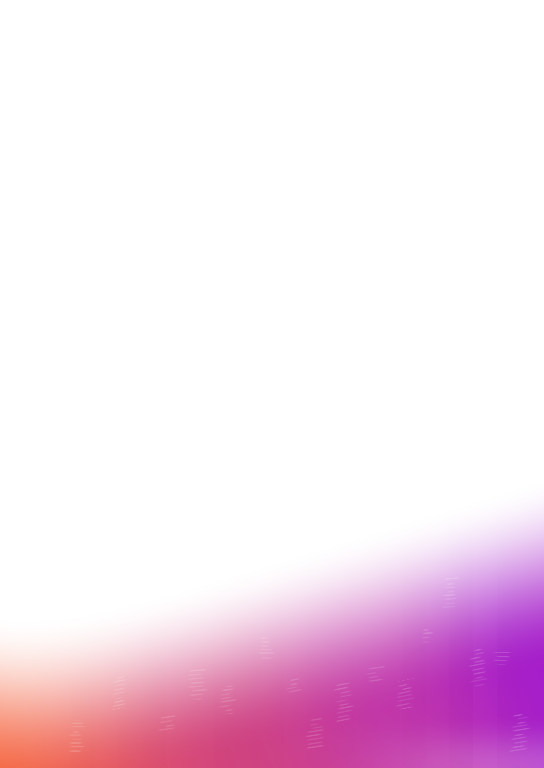
This background is drawn by a WebGL 1 fragment shader. Its source:

```glsl
precision highp float;
// White page with a soft orange to violet glow rising along its lower edge, with faint bands and scratches.
uniform vec2 u_resolution;

float hash(float n) {
  return fract(sin(n * 127.1) * 43758.5453);
}

// Upper limit of the glow: low at the left, climbing to the right
float glowTop(float x) {
  return 0.16 + 0.22 * x + 0.04 * exp(-8.0 * x);
}

vec3 glowColor(float hue) {
  vec3 orange = vec3(0.97, 0.42, 0.27);
  vec3 rose = vec3(0.82, 0.27, 0.50);
  vec3 magenta = vec3(0.75, 0.21, 0.67);
  vec3 violet = vec3(0.65, 0.12, 0.79);
  vec3 color = mix(orange, rose, smoothstep(-0.05, 0.47, hue));
  color = mix(color, magenta, smoothstep(0.4, 0.82, hue));
  return mix(color, violet, smoothstep(0.76, 1.08, hue));
}

// A patch of fine, slightly tilted strokes stacked in rows
float scratchPatch(vec2 q, vec2 halfSize, float seed, float pixel) {
  float spacing = 0.0052;
  float y = q.y - q.x * (0.25 * hash(seed + 60.0) - 0.03);
  float row = floor(y / spacing);
  float rnd = hash(row + seed * 17.3);
  float offset = abs(y - (row + 0.3 + 0.4 * rnd) * spacing);
  float line = 1.0 - smoothstep(0.0002, 0.0002 + pixel, offset);
  float center = (hash(row * 3.1 + seed) - 0.5) * halfSize.x * 0.5;
  float reach = halfSize.x * (0.45 + 0.5 * rnd);
  float along = 1.0 - smoothstep(reach - 0.005, reach + 0.001, abs(q.x - center));
  return line * along * step(abs(y), halfSize.y) * (0.4 + 0.6 * hash(row + seed));
}

void main() {
  vec2 uv = gl_FragCoord.xy / u_resolution;
  float aspect = u_resolution.x / u_resolution.y;
  float pixel = 1.0 / u_resolution.y;

  // Glow and its long fade into white
  float top = glowTop(uv.x);
  float depth = 0.225 + 0.025 * uv.x;
  float cover = 1.0 - smoothstep(top - depth, top, uv.y);
  float hue = uv.x + 0.6 * uv.y * smoothstep(0.0, 0.4, uv.x);
  vec3 color = glowColor(hue);

  // Paler foot at the lower right
  float foot = (1.0 - smoothstep(0.0, 0.07, uv.y)) * smoothstep(0.55, 0.95, uv.x);
  color = mix(color, vec3(1.0), 0.22 * foot);

  // Faint vertical bands
  color += 0.012 * (hash(floor(uv.x * 23.0)) - 0.5);

  // Scattered scratches, denser toward the right and random in height
  float scratches = 0.0;
  for (int i = 0; i < 16; i++) {
    float n = float(i);
    float x = 0.1 + 0.89 * pow((n + 0.6 * hash(n + 2.0)) / 16.0, 0.75);
    float y = mix(0.02, glowTop(x) - 0.1, hash(n * 1.7 + 5.0));
    vec2 halfSize = vec2(0.010 + 0.006 * hash(n + 31.0), 0.006 + 0.022 * hash(n + 47.0));
    vec2 q = vec2((uv.x - x) * aspect, uv.y - y);
    scratches = max(scratches, scratchPatch(q, halfSize, n + 1.0, pixel));
  }
  color = mix(color, vec3(1.0), 0.22 * scratches);

  gl_FragColor = vec4(mix(vec3(1.0), color, cover), 1.0);
}
```
